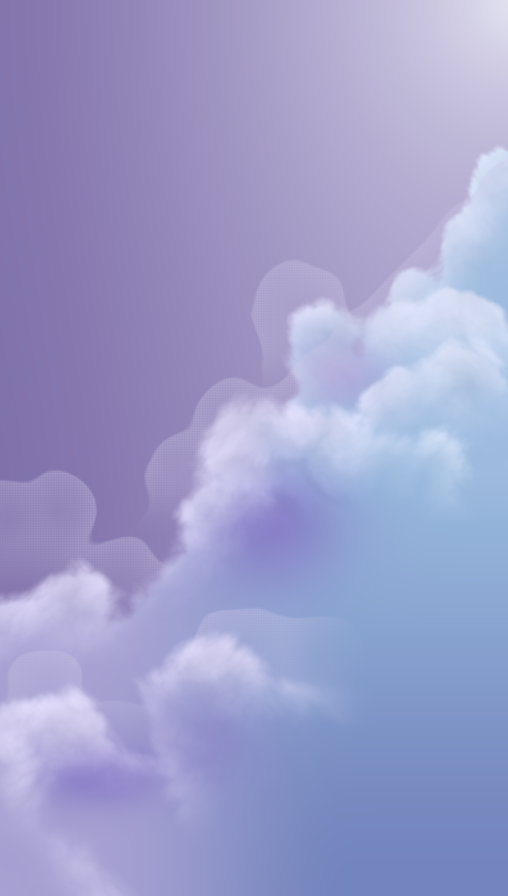
This background is drawn by a WebGL 1 fragment shader. Its source:

```glsl
precision highp float;
uniform vec2 u_resolution;

vec2 hash2(vec2 p) {
  return fract(sin(vec2(dot(p, vec2(127.1, 311.7)), dot(p, vec2(269.5, 183.3)))) * 4375.85);
}

// Smooth cellular noise: positive at cell centres, negative between them
float cells(vec2 p) {
  vec2 id = floor(p), f = fract(p);
  float sum = 0.0;
  for (int j = -1; j <= 1; j++) {
    for (int i = -1; i <= 1; i++) {
      vec2 g = vec2(float(i), float(j));
      vec2 r = g + hash2(id + g) - f;
      sum += exp(-8.0 * dot(r, r));
    }
  }
  return 0.15 + log(sum + 0.001) / 8.0;
}

float billow(vec2 p) {
  float sum = 0.0, amp = 0.5, freq = 13.0;
  p += 0.012 * sin(p.yx * 31.0 + vec2(0.0, 2.0)) + 0.003 * sin(p.yx * 83.0);
  for (int i = 0; i < 5; i++) {
    sum += amp * cells(p * freq + float(i) * 7.3);
    amp *= 0.56;
    freq *= 1.9;
  }
  return sum;
}

// Smoothly joins a round puff to distance d
float puff(float d, vec2 p, float x, float y, float r) {
  float e = distance(p, vec2(x, y)) - r;
  float h = max(0.03 - abs(d - e), 0.0) / 0.03;
  return min(d, e) - h * h * 0.0075;
}

// Everything below a slanted line through a point
float bank(vec2 p, float x, float y, vec2 normal) {
  return dot(p - vec2(x, y), normalize(normal));
}

float glow(vec2 p, vec2 c, vec2 size) {
  vec2 q = (p - c) / size;
  return exp(-dot(q, q));
}

vec3 skyColor(vec2 p) {
  vec3 sky = mix(vec3(0.49, 0.43, 0.66), vec3(0.63, 0.59, 0.77), smoothstep(-0.05, 0.5, p.x));
  return mix(sky, vec3(0.90, 0.90, 0.95), exp(-5.0 * distance(p, vec2(0.58, 1.0))));
}

// Misty interior: blue at right, lilac at left, with violet hollows
vec3 mistColor(vec2 p) {
  vec3 mist = mix(vec3(0.45, 0.52, 0.74), vec3(0.60, 0.73, 0.87), smoothstep(0.0, 0.54, p.y));
  mist = mix(mist, vec3(0.65, 0.63, 0.82), smoothstep(0.40, 0.10, p.x));
  vec3 violet = vec3(0.52, 0.47, 0.77);
  mist = mix(mist, violet, 0.85 * glow(p, vec2(0.30, 0.415), vec2(0.085, 0.07)));
  mist = mix(mist, violet, 0.9 * glow(p, vec2(0.11, 0.135), vec2(0.07, 0.035)));
  mist = mix(mist, violet, 0.4 * glow(p, vec2(0.235, 0.17), vec2(0.05, 0.05)));
  return mix(mist, vec3(0.66, 0.60, 0.82), 0.8 * glow(p, vec2(0.38, 0.585), vec2(0.05, 0.04)));
}

// Pale crown over a bank b, melting into the mist below; d is the outline
vec3 cloud(vec3 base, vec2 p, float d, float b, float bumps, float soft) {
  d -= bumps * 0.045;
  vec3 mist = mistColor(p);
  vec3 rim = mix(vec3(0.82, 0.80, 0.92), vec3(0.82, 0.86, 0.94), smoothstep(0.25, 0.5, p.x));
  float melt = smoothstep(0.24, 0.42, p.x) * smoothstep(0.51, 0.41, p.y);
  float depth = smoothstep(-0.06, 0.055, -b - bumps * 0.07);
  vec3 tint = mix(rim, mist, max(depth, melt));
  tint += (1.0 - melt) * (0.05 * exp(min(d, 0.0) * 60.0) + bumps * 0.22 * (1.0 - 0.85 * depth));
  return mix(base, tint, smoothstep(soft, -soft, d));
}

// Translucent woven sheet, brightest along its edge, fading out at height low
vec3 veil(vec3 base, vec2 p, float d, float low) {
  d += 0.003 * sin(p.x * 75.0 + 2.0 * sin(p.y * 40.0));
  float weave = 0.5 + 0.5 * sin((p.x + p.y) * 1100.0) * sin((p.x - p.y) * 1100.0);
  float alpha = 0.12 + (0.16 + 0.16 * weave) * exp(min(d, 0.0) * 28.0);
  alpha *= smoothstep(low, low + 0.08, p.y);
  alpha *= 1.0 - smoothstep(0.30, 0.42, p.x) * smoothstep(0.40, 0.32, p.y);
  return mix(base, vec3(0.80, 0.78, 0.90), alpha * smoothstep(0.002, -0.002, d));
}

void main() {
  vec2 p = gl_FragCoord.xy / u_resolution.y;
  p.x *= 0.5664 * u_resolution.y / u_resolution.x;
  float bumps = billow(p);
  vec3 color = skyColor(p);

  // Far towers at the right
  float b = bank(p, 0.52, 0.71, vec2(-0.8, 0.6));
  float d = puff(b, p, 0.565, 0.795, 0.042);
  d = puff(d, p, 0.54, 0.715, 0.052);
  d = puff(d, p, 0.46, 0.672, 0.028);
  color = cloud(color, p, d, b, bumps, 0.005);

  // Upper veil and the two banks before it
  d = max(p.y - 0.64, abs(p.x - 0.34) - 0.05);
  color = veil(color, p, puff(d, p, 0.335, 0.66, 0.048), 0.55);
  b = max(p.y - 0.61, bank(p, 0.335, 0.58, vec2(-1.0, 0.3)));
  d = puff(b, p, 0.365, 0.615, 0.046);
  d = puff(d, p, 0.44, 0.625, 0.033);
  d = puff(d, p, 0.515, 0.63, 0.052);
  color = cloud(color, p, d, b, bumps, 0.007);
  b = max(p.y - 0.56, bank(p, 0.44, 0.54, vec2(-0.6, 0.8)));
  d = puff(b, p, 0.515, 0.565, 0.052);
  d = puff(d, p, 0.445, 0.55, 0.041);
  color = cloud(color, p, d, b, bumps, 0.007);

  // Middle veils
  d = puff(bank(p, 0.22, 0.48, vec2(-0.7, 0.7)), p, 0.265, 0.53, 0.046);
  color = veil(color, p, puff(d, p, 0.20, 0.475, 0.037), 0.40);
  d = puff(bank(p, 0.10, 0.39, vec2(0.3, 0.95)), p, 0.065, 0.43, 0.042);
  d = puff(d, p, 0.01, 0.42, 0.043);
  color = veil(color, p, puff(d, p, 0.14, 0.36, 0.038), 0.30);

  // Main cloud, stepping down to the left
  b = max(p.y - 0.49, bank(p, 0.20, 0.385, vec2(-0.70, 0.72)));
  b = min(max(b, bank(p, 0.50, 0.47, vec2(0.8, 0.6))), p.y - 0.305);
  d = puff(b, p, 0.275, 0.502, 0.054);
  d = puff(d, p, 0.36, 0.492, 0.052);
  d = puff(d, p, 0.43, 0.475, 0.042);
  d = puff(d, p, 0.485, 0.485, 0.034);
  d = puff(d, p, 0.24, 0.43, 0.035);
  d = puff(d, p, 0.085, 0.325, 0.044);
  d = puff(d, p, 0.01, 0.295, 0.038);
  color = cloud(color, p, d, b, bumps, 0.011);

  // Wisps curling over the violet hollow
  float arc = distance(p, vec2(0.31, 0.40));
  float wisp = sin(arc * 190.0 + bumps * 14.0 + 5.0 * sin(p.x * 23.0));
  color += 0.018 * wisp * glow(p, vec2(0.31, 0.465), vec2(0.08, 0.045));

  // Lower veil, then the left and right lower clouds
  d = puff(p.y - 0.215, p, 0.05, 0.235, 0.042);
  d = puff(d, p, 0.27, 0.26, 0.063);
  color = veil(color, p, puff(d, p, 0.36, 0.27, 0.045), 0.17);
  b = bank(p, 0.0, 0.175, vec2(0.1, 1.0));
  d = puff(b, p, 0.08, 0.182, 0.042);
  color = cloud(color, p, puff(d, p, 0.02, 0.18, 0.035), b, bumps, 0.011);
  b = max(bank(p, 0.18, 0.16, vec2(-1.0, -0.3)), p.y - 0.235);
  d = puff(b, p, 0.24, 0.235, 0.052);
  color = cloud(color, p, puff(d, p, 0.20, 0.185, 0.042), b, bumps, 0.012);

  // Ground mist and soft foreground corner
  color = mix(color, mistColor(p), smoothstep(0.16, 0.05, p.y));
  b = bank(p, 0.03, 0.10, vec2(0.74, 0.67));
  color = cloud(color, p, puff(b, p, -0.02, 0.12, 0.06), b, bumps, 0.03);

  gl_FragColor = vec4(color, 1.0);
}
```
